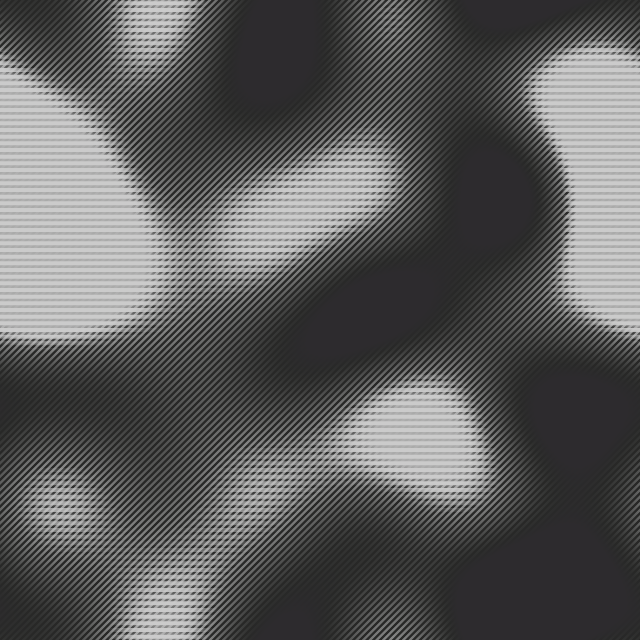
Give the GLSL for this pattern, as a WebGL 1 fragment shader.

```glsl
precision highp float;
uniform vec2 u_resolution;

const float TAU = 6.2831853;
const float LINES = 96.0;      // hatch lines per tile, whole so that they wrap
const vec3 SHADE = vec3(0.178, 0.170, 0.182);
const vec3 GROOVE = vec3(0.155, 0.157, 0.153);
const vec3 SILVER = vec3(0.69);
const vec3 LIGHT = vec3(0.795);

float hash(vec2 p) {
  return fract(sin(dot(p, vec2(127.1, 311.7))) * 43758.5);
}

// Sum of whole-frequency waves with random phases: wraps, mean 0, variance 1.
float cloud(vec2 p, float falloff, float seed) {
  float sum = 0.0;
  float power = 0.0;
  for (int j = 0; j <= 3; j++) {
    for (int i = -3; i <= 3; i++) {
      if (j == 0 && i <= 0) continue;
      vec2 k = vec2(float(i), float(j));
      float amp = exp(-falloff * dot(k, k));
      sum += amp * cos(TAU * (dot(k, p) + hash(k + seed)));
      power += 0.5 * amp * amp;
    }
  }
  return sum / sqrt(power);
}

// Coverage of a repeated stroke; width is its share of one period.
float stroke(float phase, float width, float blur) {
  float d = abs(fract(phase) - 0.5);
  return 1.0 - smoothstep(0.5 * width - blur, 0.5 * width + blur, d);
}

void main() {
  vec2 p = gl_FragCoord.xy / u_resolution;
  float tone = cloud(p, 0.12, 7.3);

  // Two sets of hatch lines, with edges one pixel soft
  float blur = 0.5 * LINES / min(u_resolution.x, u_resolution.y);
  float diagonal = stroke(LINES * (p.x - p.y), 0.5, 1.414 * blur);
  float level = stroke(LINES * p.y, 0.6, blur);

  // Each layer fades in as the tone rises
  vec3 color = mix(SHADE, GROOVE, smoothstep(-1.15, -0.75, tone));
  color = mix(color, SILVER, diagonal * smoothstep(-1.1, 0.95, tone));
  color = mix(color, SILVER, 0.96 * smoothstep(0.3, 1.0, tone));
  color = mix(color, LIGHT, level * smoothstep(0.05, 0.75, tone));

  gl_FragColor = vec4(color, 1.0);
}
```
